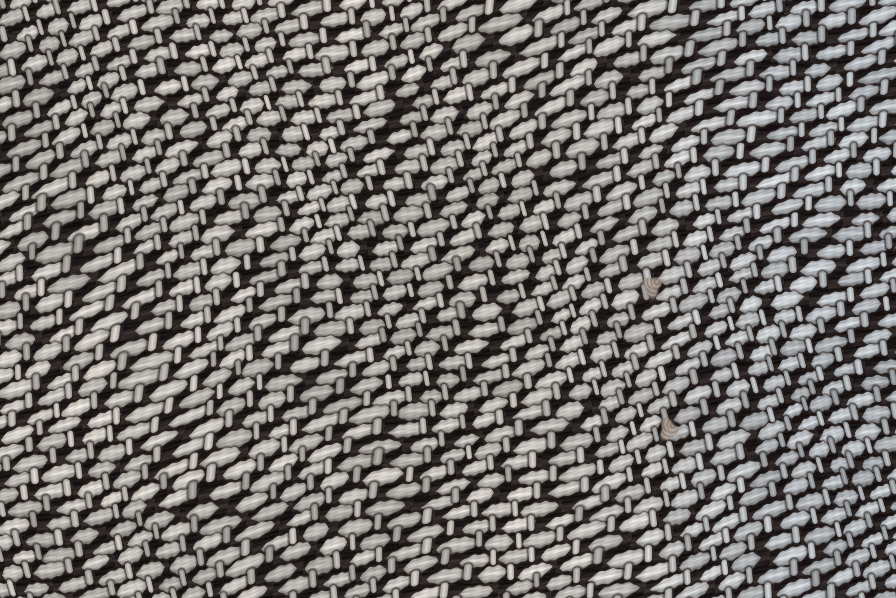
This texture is drawn by a Shadertoy shader. Its source:

```glsl
vec2 hash2(vec2 p) {
    vec3 q = fract(vec3(p.xyx) * vec3(0.1031, 0.1030, 0.0973));
    q += dot(q, q.yzx + 33.33);
    return fract((q.xx + q.yz) * q.zy);
}

// Layered sines: fine fibres running along a yarn
float fibres(vec2 d, float seed) {
    float a = sin(d.y * 17.0 + d.x * 5.0 + seed * 40.0);
    float b = sin(d.y * 29.0 - d.x * 9.0 + seed * 71.0);
    return 0.6 * a + 0.4 * b;
}

// Sideways step of each weft row, drifting slowly so the twill line bends
float rowShift(float row) {
    return row * 0.40 + 0.65 * sin(row * 0.15 + 1.0) + 0.09 * sin(row * 2.3);
}

void mainImage(out vec4 fragColor, in vec2 fragCoord) {
    vec2 p = fragCoord / iResolution.x;
    float soft = 57.0 / iResolution.x;

    // Weave space: 22 floats across, 57 rows per canvas width, rising rightwards
    vec2 weave = vec2(p.x * 22.0, (p.y - 0.16 * p.x) * 57.0);
    weave.x += 0.4 * sin(p.y * 9.0 + p.x * 5.0) + 0.1 * sin(p.x * 31.0 + p.y * 17.0);
    weave.y += 0.35 * sin(p.x * 11.0 + p.y * 5.0) + 0.12 * sin(p.x * 37.0 - p.y * 23.0);

    vec3 cream = mix(vec3(0.85, 0.83, 0.80), vec3(0.82, 0.84, 0.86), smoothstep(0.55, 0.95, p.x));
    vec3 brown = vec3(0.30, 0.24, 0.22);

    // Dark yarn underneath, rounded along each sloping row
    float ridge = 0.5 + 0.5 * cos(6.2832 * (weave.y - 0.3 * fract(weave.x - rowShift(floor(weave.y))) - 0.35));
    vec3 color = mix(vec3(0.09, 0.07, 0.07), vec3(0.20, 0.175, 0.17), ridge);
    color += 0.035 * fibres(weave, hash2(floor(weave)).x);

    // Pale floats, upper rows first
    for (int j = 1; j >= -1; j--) {
        float row = floor(weave.y) + float(j);
        float x = weave.x - rowShift(row);
        for (int i = -1; i <= 1; i++) {
            vec2 cell = vec2(floor(x) + float(i), row);
            vec2 rnd = hash2(cell + 57.0);
            vec2 rnd2 = hash2(cell + 191.0);
            vec2 d = vec2(x - cell.x - 0.5, weave.y - row - 0.5);
            d += (rnd - 0.5) * vec2(0.16, 0.20);
            d.y -= d.x * (0.30 + 0.25 * (rnd2.x - 0.5));

            // Spindle shape with ragged edges and a brown rim
            float halfLength = 0.33 + 0.12 * rnd2.y;
            float thick = 0.40 + 0.14 * rnd.x;
            float t = abs(d.x) / halfLength;
            float inside = thick * (1.0 - t * t * t) - abs(d.y);
            inside += 0.04 * sin(d.x * 27.0 + rnd.y * 30.0);
            float round01 = sqrt(clamp(inside / thick, 0.0, 1.0));
            float light = 0.52 + 0.46 * round01 + 0.10 * d.y / thick;
            light *= 0.90 + 0.16 * rnd2.x + 0.09 * fibres(d, rnd.y);
            color = mix(color, brown * 0.75, 0.6 * smoothstep(-0.16, 0.0, inside));
            color = mix(color, cream * light, smoothstep(-soft * 0.6, soft * 0.6, inside));
        }
    }

    // Short upright binding stitches at the end of each float
    for (int j = 1; j >= -1; j--) {
        float row = floor(weave.y) + float(j);
        float x = weave.x - rowShift(row);
        for (int i = -1; i <= 1; i++) {
            vec2 cell = vec2(floor(x) + float(i), row);
            vec2 rnd = hash2(cell + 313.0);
            vec2 d = vec2(x - cell.x - 0.90, weave.y - row - 0.72);
            d += (rnd - 0.5) * vec2(0.10, 0.25);
            d.x += d.y * 0.05;
            d.x *= 2.6;
            d.y -= clamp(d.y, -0.32, 0.32);
            float edge = 0.17 + 0.05 * rnd.x - length(d);
            float light = (0.72 + 1.3 * max(edge, 0.0)) * (0.82 + 0.22 * rnd.y);
            float shown = step(0.12, rnd.x);
            color = mix(color, brown * 0.5, 0.7 * shown * smoothstep(-0.20, 0.0, edge));
            color = mix(color, cream * light, shown * smoothstep(-soft * 0.6, soft * 0.6, edge));
        }
    }

    // Two small warm slubs caught in the cloth
    for (int k = 0; k < 2; k++) {
        float n = float(k);
        vec2 d = p - vec2(0.728 + 0.018 * n, 0.348 - 0.160 * n);
        float angle = atan(d.y, d.x);
        float edge = 0.011 + 0.002 * sin(angle * 3.0 + n * 2.0) - length(d * vec2(1.1, 0.9));
        float curl = sin(length(d - 0.005) * 1400.0 + angle);
        vec3 slub = vec3(0.70, 0.64, 0.59) * (0.84 + 0.10 * curl + 14.0 * edge);
        color = mix(color, slub, 0.9 * smoothstep(-0.001, 0.003, edge));
    }

    // Gentle unevenness of tone over the cloth
    color *= 1.0 + 0.04 * sin(p.x * 7.0 + p.y * 4.0) * sin(p.y * 9.0 - p.x * 3.0);
    fragColor = vec4(clamp(color, 0.0, 1.0), 1.0);
}
```
